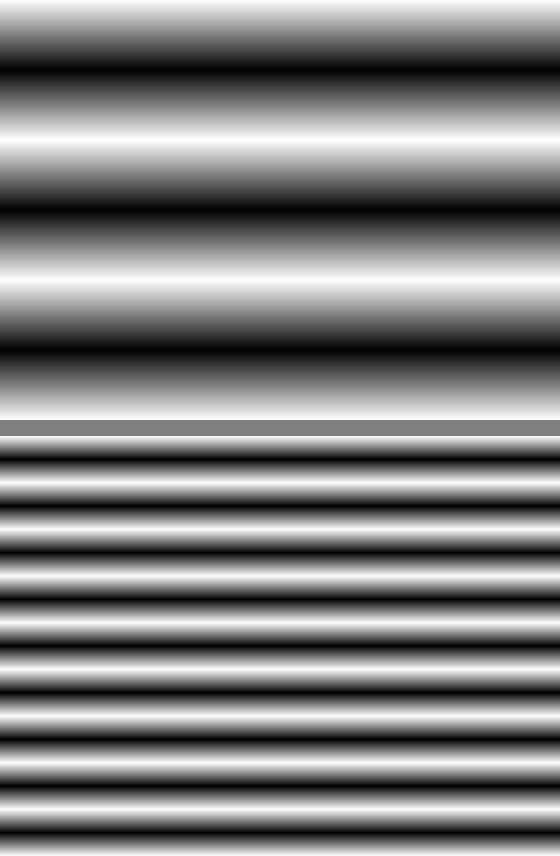
Top: one tile. Bottom: repeated 3 by 3.
Write a WebGL 1 fragment shader that draws this background.

```glsl
precision highp float;

// Soft horizontal bands: a linear ramp from white to black and back,
// drawn as a triangle wave over the height of the canvas.
// A whole number of bands puts white on both edges, so it tiles.

uniform vec2 u_resolution;

const float BANDS_DOWN = 3.0;
const vec3 CREST_COLOR = vec3(1.0);
const vec3 TROUGH_COLOR = vec3(0.0);

// 1 at whole numbers, 0 halfway between them, linear in between
float triangleWave(float x) {
  return abs(2.0 * fract(x) - 1.0);
}

void main() {
  vec2 uv = gl_FragCoord.xy / u_resolution;
  float brightness = triangleWave(uv.y * BANDS_DOWN);
  gl_FragColor = vec4(mix(TROUGH_COLOR, CREST_COLOR, brightness), 1.0);
}
```
